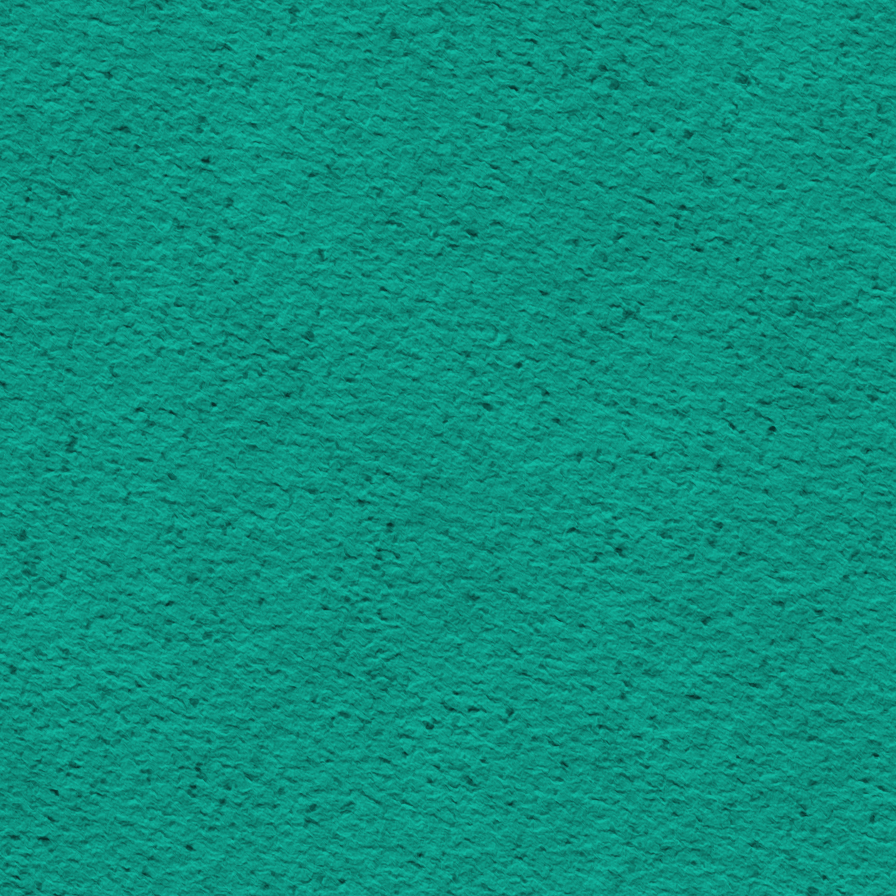
This texture is drawn by a Shadertoy shader. Its source:

```glsl
const vec3 PIGMENT = vec3(0.095, 1.0, 0.873);   // colour per unit of tone
const float BASE_TONE = 0.582;
const float GRAIN_ANGLE = -0.33;                // grain falls to the right
const vec2 RELIEF_FREQ = vec2(50.0, 82.0);      // along and across the grain
const vec2 PIT_FREQ = vec2(52.0, 112.0);
const vec2 CHIP_FREQ = vec2(92.0, 165.0);
const vec2 LIGHT_STEP = vec2(-0.0006, 0.0025);  // towards the light
const float RELIEF_GAIN = 0.18;
const float SHADOW_BOOST = 1.35;
const float HEIGHT_GAIN = 0.04;
const float PIT_DEPTH = 0.21;
const float CHIP_DEPTH = 0.13;
const float LIP_GLOW = 0.05;
const float MOTTLE_GAIN = 0.042;
const float SPECK_GAIN = 0.06;

uint hash(uvec2 cell) {
    uint h = cell.x * 1597334677u ^ cell.y * 3812015801u;
    h = (h ^ (h >> 16)) * 2246822519u;
    h = (h ^ (h >> 13)) * 3266489917u;
    return h ^ (h >> 16);
}

float cornerSlope(ivec2 cell, vec2 offset) {
    float angle = float(hash(uvec2(cell + 32768)) & 65535u) * 6.28319 / 65536.0;
    return dot(vec2(cos(angle), sin(angle)), offset);
}

// Gradient noise, centred on zero
float noise(vec2 p) {
    ivec2 cell = ivec2(floor(p));
    vec2 f = fract(p);
    vec2 w = f * f * f * (f * (f * 6.0 - 15.0) + 10.0);
    float low = mix(cornerSlope(cell, f),
                    cornerSlope(cell + ivec2(1, 0), f - vec2(1, 0)), w.x);
    float high = mix(cornerSlope(cell + ivec2(0, 1), f - vec2(0, 1)),
                     cornerSlope(cell + ivec2(1, 1), f - vec2(1, 1)), w.x);
    return mix(low, high, w.y);
}

// Coordinates along and across the grain, bent to roughen the shapes
vec2 grainSpace(vec2 p) {
    float c = cos(GRAIN_ANGLE), s = sin(GRAIN_ANGLE);
    vec2 bend = vec2(noise(p * 70.0 + 11.3), noise(p * 70.0 + 47.9));
    vec2 fray = vec2(noise(p * 210.0 + 5.1), noise(p * 210.0 + 83.7));
    p += bend * 0.004 + fray * 0.002;
    return vec2(c * p.x + s * p.y, c * p.y - s * p.x);
}

float height(vec2 p) {
    vec2 q = grainSpace(p) * RELIEF_FREQ;
    float sum = 0.0, amplitude = 1.0;
    for (int i = 0; i < 4; i++) {
        sum += amplitude * noise(q);
        q = q * 1.93 + 19.7;
        amplitude *= 0.62;
    }
    return sum;
}

// Shadowed hollows: x for long pits, y for small chips
vec2 hollows(vec2 p) {
    vec2 q = grainSpace(p);
    float cluster = 0.12 * noise(p * 11.0 + 31.0) + 0.1 * noise(p * 27.0 + 53.0);
    float pit = noise(q * PIT_FREQ + 61.0) + cluster;
    float chip = noise(q * CHIP_FREQ + 143.0) + cluster;
    return smoothstep(vec2(0.26, 0.16), vec2(0.58, 0.52), vec2(pit, chip));
}

void mainImage(out vec4 fragColor, in vec2 fragCoord) {
    vec2 p = fragCoord / iResolution.y;

    // Rough surface lit from above, deeper on the shaded side
    float surface = height(p);
    float relief = surface - height(p + LIGHT_STEP);
    relief *= relief < 0.0 ? SHADOW_BOOST : 1.0;
    float tone = BASE_TONE + RELIEF_GAIN * relief + HEIGHT_GAIN * surface;

    // Broad patches and fine specks
    float mottle = 0.7 * noise(p * 5.0 + 7.0) + noise(p * vec2(20.0, 30.0) + 3.0);
    tone += MOTTLE_GAIN * mottle + SPECK_GAIN * noise(p * 360.0);

    // Dark hollows with a lit lower lip
    vec2 hollow = hollows(p);
    vec2 above = hollows(p + LIGHT_STEP * 1.8);
    tone -= dot(hollow, vec2(PIT_DEPTH, CHIP_DEPTH));
    tone += LIP_GLOW * dot(above, 1.0 - hollow);

    fragColor = vec4(PIGMENT * clamp(tone, 0.2, 0.72), 1.0);
}
```
